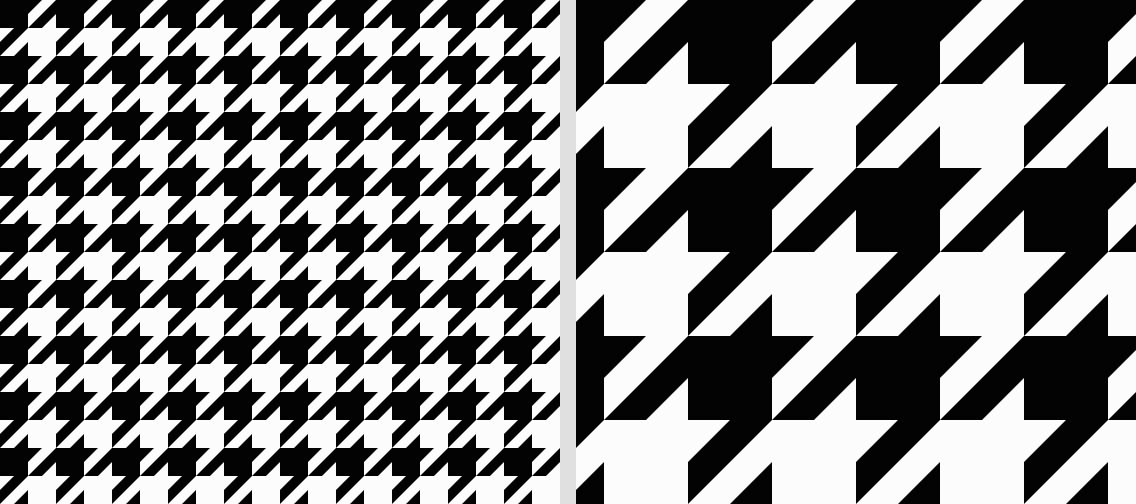
Left: the whole. Right: its middle third, enlarged.
A Shadertoy shader for this pattern:

```glsl
// Black and white houndstooth check, drawn as the weave that produces it:
// dark and light bands of warp (columns) and weft (rows) cross, and a
// diagonal twill decides which of the two shows on top.

const vec2 REPEATS = vec2(10.0, 9.0);   // whole repeats across and down
const vec3 DARK_YARN = vec3(0.01);
const vec3 LIGHT_YARN = vec3(0.99);

// Square wave of period 1, high on the second half; edges are smoothed
// over filterWidth, given in the same units as x.
float squareWave(float x, float filterWidth) {
    float edgeDistance = 0.25 - abs(fract(x - 0.25) - 0.5);
    return clamp(edgeDistance / filterWidth + 0.5, 0.0, 1.0);
}

// Lightness of the cloth at p, in repeats, with y pointing down.
float houndstooth(vec2 p, vec2 pixel) {
    float warp = squareWave(p.x, pixel.x);
    float weft = squareWave(p.y, pixel.y);

    // Two twill stripes per repeat, rising to the right
    float warpOnTop = squareWave(2.0 * (p.x + p.y), 2.0 * length(pixel));

    return mix(weft, warp, warpOnTop);
}

void mainImage(out vec4 fragColor, in vec2 fragCoord) {
    vec2 uv = fragCoord / iResolution.xy;
    vec2 pixel = REPEATS / iResolution.xy;
    vec2 p = vec2(uv.x, 1.0 - uv.y) * REPEATS;

    fragColor = vec4(mix(DARK_YARN, LIGHT_YARN, houndstooth(p, pixel)), 1.0);
}
```
